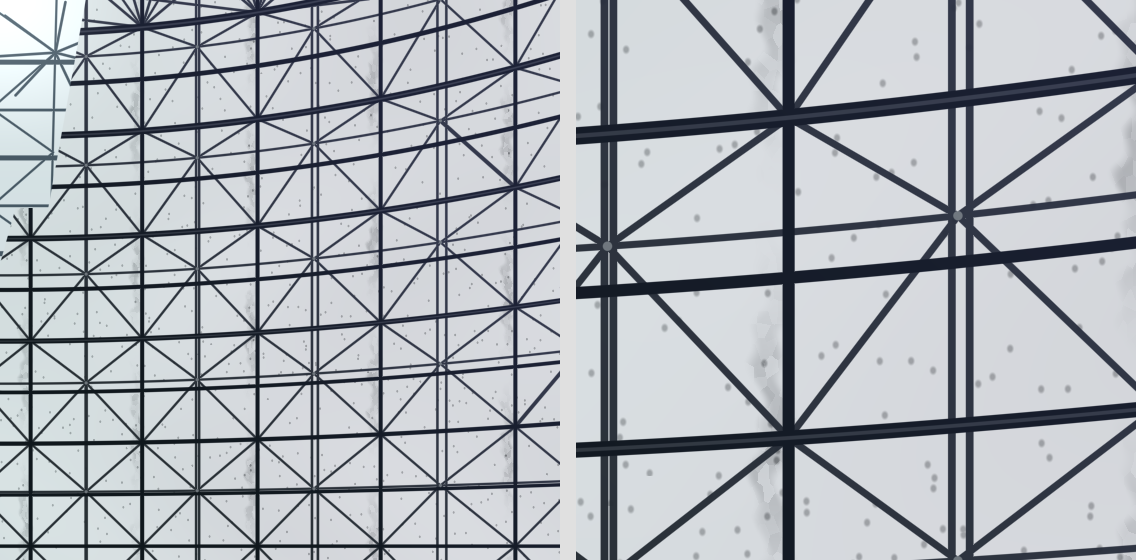
Left, the full canvas; right, a detail of the centre.
Reproduce this pattern procedurally as a WebGL 1 fragment shader.

```glsl
precision highp float;
// A curved steel lattice in front of a pale, speckled concrete wall.
// Columns widen to the right, rows bow upward, and each cell holds four struts
// meeting at a raised hub; a bright stepped panel covers the upper left corner.
uniform vec2 u_resolution;

const float BASE = 0.0247;      // height of the lowest ring
const float HUB_LIFT = 1.057;   // parallax of the hub layer

float hash(vec2 p) { return fract(sin(dot(p, vec2(41.3, 289.1))) * 4375.85); }

// Nearest feature point: x = distance, y = its random value.
vec2 cellular(vec2 p) {
  vec2 best = vec2(9.0, 0.0);
  for (int j = -1; j <= 1; j++)
    for (int i = -1; i <= 1; i++) {
      vec2 c = floor(p) + vec2(float(i), float(j));
      float d = length(c + vec2(hash(c), hash(c + 17.0)) - p);
      if (d < best.x) best = vec2(d, hash(c + 5.0));
    }
  return best;
}

// Coverage of a line with the given half width.
float cover(float d, float halfWidth) {
  float s = 0.8 / min(u_resolution.x, u_resolution.y);
  return 1.0 - smoothstep(halfWidth - s, halfWidth + s, d);
}

float strut(vec2 p, vec2 a, vec2 b, float halfWidth) {
  vec2 ab = b - a;
  float h = clamp(dot(p - a, ab) / dot(ab, ab), 0.0, 1.0);
  return cover(length(p - a - ab * h), halfWidth);
}

// Lattice geometry
float columnX(float m) { return 0.0547 + 0.198 * m + 0.00115 * m * m * m; }
float rowStep(float x) { return 0.183 + 0.0361 * x * x; }
float columnAt(float x) {
  float m = (x - 0.0547) / 0.198;
  for (int i = 0; i < 4; i++) m -= (columnX(m) - x) / (0.198 + 0.00345 * m * m);
  return m;
}
vec2 ringNode(float m, float r) {
  float x = columnX(m);
  return vec2(x, BASE + r * rowStep(x));
}
vec2 hubNode(float m, float r) {
  float x = columnX(m) - 0.0035 * (m - 0.5);
  return vec2(x, BASE + HUB_LIFT * r * rowStep(x));
}
// Distance to the ring r, corrected for its slope.
float ringDistance(vec2 p, float r, float lift) {
  float slope = 0.0722 * p.x * r * lift;
  return abs(p.y - BASE - lift * r * rowStep(p.x)) / sqrt(1.0 + slope * slope);
}

vec3 concrete(vec2 p, float m) {
  vec3 c = mix(vec3(0.835, 0.875, 0.88), vec3(0.84, 0.85, 0.868), smoothstep(0.0, 0.6, p.x));
  c += 0.012 * sin(p.x * 9.0 + 2.0 * sin(p.y * 5.0)) * sin(p.y * 7.0 + 1.0);
  // Ragged stains run down beside the main columns.
  float side = fract(m + 0.5) - 0.5;
  float rag = 0.018 * sin(p.y * 83.0 + m * 4.0) + 0.012 * sin(p.y * 211.0 + p.x * 90.0);
  float patchy = 0.5 + 0.5 * sin(p.y * 23.0 + floor(m + 0.5) * 2.4);
  vec2 grit = cellular(p * vec2(150.0, 95.0));
  c -= 0.13 * (1.0 - smoothstep(0.015, 0.055, abs(side + 0.05 + rag))) * patchy * (0.3 + grit.y);
  vec2 pit = cellular(p * vec2(75.0, 60.0));
  c -= 0.22 * step(0.8, pit.y) * (1.0 - smoothstep(0.06, 0.2, pit.x));
  return c;
}

// Corner panel with its own small lattice; q has its origin at the upper left.
vec3 panel(vec2 q) {
  vec3 c = mix(vec3(0.91, 0.95, 0.96), vec3(0.83, 0.88, 0.89), smoothstep(0.0, 0.36, q.y));
  float n = max(floor((q.y - 0.111) / 0.0855 + 0.5), 0.0);
  float ink = cover(abs(q.y - 0.111 - n * 0.0855), mix(0.0045, 0.0025, mod(n, 2.0)));
  ink = max(ink, cover(abs(q.x - 0.101 + 0.025 * q.y), 0.002));
  for (int j = 0; j < 3; j++) {
    vec2 hub = vec2(0.099 - 0.004 * float(j), 0.094 + 0.178 * float(j));
    ink = max(ink, strut(q, hub, hub + vec2(-0.12, 0.105), 0.002));
    ink = max(ink, strut(q, hub, hub - vec2(0.12, 0.085), 0.002));
  }
  vec2 star = vec2(0.099, 0.094);
  for (int k = 0; k < 7; k++) {
    float a = 0.35 + 0.9 * float(k);
    ink = max(ink, strut(q, star, star + 0.13 * vec2(cos(a), 0.7 * sin(a)), 0.0024));
  }
  return mix(c, vec3(0.2, 0.27, 0.32), 0.88 * ink);
}

void main() {
  vec2 p = gl_FragCoord.xy / u_resolution;
  float m = columnAt(p.x);
  float r = (p.y - BASE) / rowStep(p.x);
  vec2 cell = floor(vec2(m, r));
  vec3 color = concrete(p, m);

  // Cell struts and the two reinforced ones
  vec2 hub = hubNode(cell.x + 0.5, cell.y + 0.5);
  float thin = 0.0;
  for (int k = 0; k < 4; k++) {
    vec2 corner = cell + vec2(mod(float(k), 2.0), floor(float(k) / 2.0));
    thin = max(thin, strut(p, ringNode(corner.x, corner.y), hub, 0.0021));
  }
  thin = max(thin, strut(p, hubNode(3.5, 3.5), ringNode(4.0, 3.0), 0.0036));
  thin = max(thin, strut(p, hubNode(4.5, 1.5), ringNode(4.0, 1.0), 0.0034));
  // Fans of struts above the highest ring
  for (int i = 1; i <= 3; i++)
    for (int k = 0; k < 6; k++) {
      float a = 0.12 + 0.58 * float(k);
      vec2 n = ringNode(float(i), 5.0);
      thin = max(thin, strut(p, n, n + 0.2 * vec2(cos(a), sin(a)), 0.0024));
    }
  // Paired columns and the light ring through the hubs
  float pairX = columnX(cell.x + 0.5);
  thin = max(thin, cover(abs(p.x - pairX), cell.x < 0.5 ? 0.0032 : 0.0023));
  thin = max(thin, cover(abs(p.x - pairX + 0.0053 * cell.x), 0.0023));
  float hubRow = floor(r / HUB_LIFT) + 0.5;
  thin = max(thin, cover(ringDistance(p, hubRow, HUB_LIFT), 0.0021));

  // Heavy columns and rings, thicker toward the top
  float row = floor(r + 0.5);
  float ringHalf = 0.0031 + 0.0007 * row;
  float ringD = ringDistance(p, row, 1.0);
  float heavy = cover(abs(p.x - columnX(floor(m + 0.5))), 0.0036);
  heavy = max(heavy, cover(ringDistance(p, cell.y + 0.5, 1.0), 0.0029 + 0.0003 * r));
  heavy = max(heavy, cover(ringD, ringHalf));

  vec3 steel = mix(vec3(0.06, 0.09, 0.11), vec3(0.11, 0.13, 0.21), smoothstep(0.4, 1.5, p.x + p.y));
  color = mix(color, steel + 0.06, 0.95 * thin);
  color = mix(color, steel, heavy);
  color += 0.12 * cover(ringD, ringHalf * 0.25) * step(1.5, row);
  color = mix(color, vec3(0.55, 0.58, 0.6), 0.7 * cover(length(p - hub), 0.0028));

  // Stepped edge of the corner panel
  vec2 q = vec2(p.x, 1.0 - p.y);
  float edge = q.y < 0.371 ? 0.153 - 0.18 * q.y : 0.028 - 0.28 * (q.y - 0.371);
  color = mix(color, panel(q), cover(q.x - edge, 0.0));
  color += 0.1 * (1.0 - smoothstep(0.0, 0.3, length(q)));
  gl_FragColor = vec4(clamp(color, 0.0, 1.0), 1.0);
}
```
